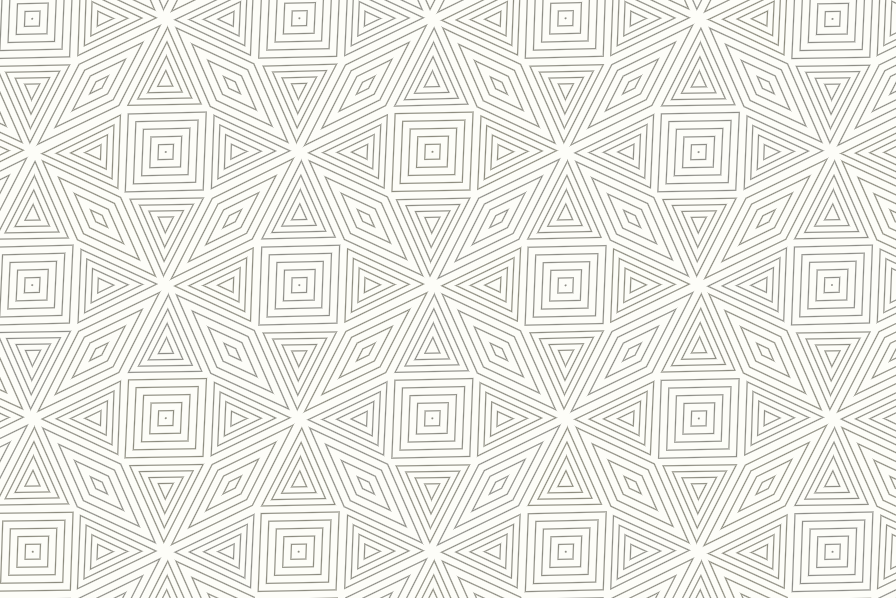
Write a Shadertoy shader that draws this pattern.

```glsl
const float CELL = 0.2229;               // star to square distance, in canvas heights
const vec2 STAR = vec2(0.5, 0.746);      // position of one star centre
const float SQUARE = 0.322;              // half side of a square tile, in cells
const float LINE_HALF = 0.0044;          // half line width, in cells
const float DOT_RADIUS = 0.007;
const float SOFTNESS = 1.15;             // edge filter width, in output samples

// Ring layouts: gap to the tile edge, spacing, number of rings
const vec3 SQUARE_RINGS = vec3(0.030, 0.059, 5.0);
const vec3 TRIANGLE_RINGS = vec3(0.030, 0.046, 4.0);
const vec3 RHOMBUS_RINGS = vec3(0.029, 0.059, 4.0);

const vec2 SKEW = vec2(-0.040, -0.020);  // common lean of the hand-drawn tiles
const float SKEW_JITTER = 0.014;
const float SHIFT_JITTER = 0.006;

const vec3 PAPER = vec3(0.992, 0.992, 0.974);
const vec3 INK_GREY = vec3(0.55, 0.55, 0.53);
const vec3 INK_OLIVE = vec3(0.55, 0.545, 0.49);

float hash(vec2 p) {
    return fract(sin(dot(p, vec2(127.1, 311.7))) * 43758.5453);
}

vec2 jitter(vec2 key) {
    return vec2(hash(key), hash(key + 17.3)) - 0.5;
}

// Slight lean and shift of a tile about its own centre
vec2 lean(vec2 p, vec2 key) {
    vec2 skew = SKEW + SKEW_JITTER * jitter(key);
    return p + skew * p.yx + SHIFT_JITTER * jitter(key + 5.1);
}

float ringDistance(float inset, vec3 rings) {
    float d = inset - rings.x;
    float index = clamp(round(d / rings.y), 0.0, rings.z - 1.0);
    return abs(d - index * rings.y);
}

float squareInset(vec2 p) {
    return SQUARE - max(abs(p.x), abs(p.y));
}

// Signed distance past the side that joins a square corner to a star
float sideDistance(vec2 p) {
    return dot(p - vec2(1.0, 0.0), normalize(vec2(SQUARE, 1.0 - SQUARE)));
}

// Triangle with its base on the square and its apex on the star at (1, 0)
float triangleInset(vec2 p) {
    return min(p.x - SQUARE, -sideDistance(vec2(p.x, abs(p.y))));
}

// Rhombus centred on the origin, short diagonal along the given corner direction
float rhombusInset(vec2 p, vec2 corner) {
    vec2 halfDiag = sqrt(0.5) * vec2(1.0, 1.0 - 2.0 * SQUARE);
    vec2 across = corner * sqrt(0.5);
    vec2 uv = abs(vec2(across.x * p.y - across.y * p.x, dot(p, across)));
    return (halfDiag.x * halfDiag.y - dot(uv, halfDiag.yx)) / length(halfDiag);
}

// Box-filtered coverage of a line
float lineCoverage(float d, float blur) {
    float e = 0.5 * blur;
    return (clamp(d + LINE_HALF, -e, e) - clamp(d - LINE_HALF, -e, e)) / blur;
}

void mainImage(out vec4 fragColor, in vec2 fragCoord) {
    float blur = SOFTNESS / (iResolution.y * CELL);
    vec2 q = (fragCoord / iResolution.y - STAR) / CELL;

    // Diamond cell around the nearest square, with a star on each corner
    vec2 diagonal = vec2(q.x + q.y, q.x - q.y);
    diagonal = 2.0 * floor(0.5 * diagonal) + 1.0;
    vec2 centre = 0.5 * vec2(diagonal.x + diagonal.y, diagonal.x - diagonal.y);
    vec2 p = q - centre;

    vec2 corner = vec2(p.x < 0.0 ? -1.0 : 1.0, p.y < 0.0 ? -1.0 : 1.0);
    vec2 a = abs(p);
    vec2 axis = a.x > a.y ? vec2(corner.x, 0.0) : vec2(0.0, corner.y);
    vec2 folded = vec2(max(a.x, a.y), min(a.x, a.y));

    // Choose the tile, then measure to its nearest ring
    float d;
    float ink = 0.0;
    vec2 key = round(2.0 * centre);
    if (folded.x < SQUARE) {
        vec2 local = lean(p, key);
        d = ringDistance(squareInset(local), SQUARE_RINGS);
        ink = clamp(0.5 + (DOT_RADIUS - length(local)) / blur, 0.0, 1.0);
    } else if (sideDistance(folded) < 0.0) {
        key += axis;
        vec2 middle = axis * (SQUARE + 0.203);
        vec2 local = lean(p - middle, key) + middle;
        vec2 upright = vec2(dot(local, axis), axis.x * local.y - axis.y * local.x);
        d = ringDistance(triangleInset(upright), TRIANGLE_RINGS);
    } else {
        key += corner;
        vec2 local = lean(p - 0.5 * corner, key);
        d = ringDistance(rhombusInset(local, corner), RHOMBUS_RINGS);
    }

    ink = max(ink, lineCoverage(d, blur));
    vec3 inkColor = mix(INK_GREY, INK_OLIVE, hash(key + 3.7));
    fragColor = vec4(mix(PAPER, inkColor, ink), 1.0);
}
```
